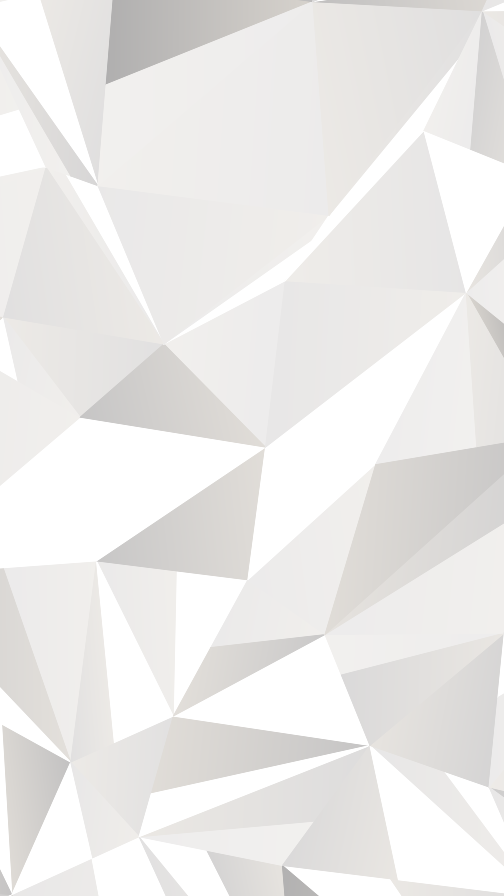
Write a Shadertoy shader that draws this background.

```glsl
// Pale folded-paper mosaic: a slightly turned, jittered lattice is cut into
// triangles, many cut again, and painted in a fixed order so that folds overlap.
// Each facet is pure white or fades sideways from cool grey to warm grey.

const float CELL_SIZE = 0.285;   // lattice step, in canvas widths
const float LATTICE_TURN = 0.14; // radians
const float JITTER = 0.82;       // full range of vertex shift, in cells
const float WHITE_SHARE = 0.28;

float hash(vec2 p, float seed) {
    vec3 q = fract(vec3(p.xy, p.x + seed) * vec3(0.1031, 0.1030, 0.0973));
    q += dot(q, q.yzx + 33.33);
    return fract((q.x + q.y) * q.z);
}

vec2 turn(vec2 p, float angle) {
    float c = cos(angle), s = sin(angle);
    return vec2(c * p.x - s * p.y, s * p.x + c * p.y);
}

vec2 latticeVertex(vec2 id) {
    return id + JITTER * (vec2(hash(id, 1.7), hash(id, 8.3)) - 0.5);
}

float segmentDistance(vec2 p, vec2 a, vec2 b) {
    vec2 ab = b - a;
    return length(p - a - ab * clamp(dot(p - a, ab) / dot(ab, ab), 0.0, 1.0));
}

float cross2(vec2 a, vec2 b) { return a.x * b.y - a.y * b.x; }

// Distance outside the triangle, zero within it; either winding works.
float triangleDistance(vec2 p, vec2 a, vec2 b, vec2 c) {
    float winding = sign(cross2(b - a, c - a));
    vec3 side = winding * vec3(cross2(b - a, p - a),
                               cross2(c - b, p - b),
                               cross2(a - c, p - c));
    if (min(side.x, min(side.y, side.z)) > 0.0) return 0.0;
    return min(segmentDistance(p, a, b),
               min(segmentDistance(p, b, c), segmentDistance(p, c, a)));
}

// Tone 0..1 runs from white through light grey to the darkest facets.
vec3 facetColour(float tone, float along) {
    if (tone < WHITE_SHARE) return vec3(1.0);
    float depth = (tone - WHITE_SHARE) / (1.0 - WHITE_SHARE);
    float shade = 0.930 - 0.25 * pow(depth, 2.4);
    vec3 cool = vec3(shade + 0.002, shade - 0.002, shade - 0.002);
    vec3 warm = mix(vec3(shade), vec3(0.96), 0.55)
              + mix(0.3, 1.0, depth) * vec3(0.004, -0.012, -0.034);
    return mix(cool, warm, along);
}

// Paints one facet; the soft rim lies outside it, so shared edges have no seam.
vec3 paintFacet(vec3 under, vec2 p, vec2 a, vec2 b, vec2 c,
                float tone, float pick, float rim) {
    float cover = 1.0 - smoothstep(0.0, rim, triangleDistance(p, a, b, c));
    if (cover <= 0.0) return under;
    vec2 axis = vec2(1.0, LATTICE_TURN + (fract(pick * 7.0) - 0.5) * 0.5);
    vec3 span = vec3(dot(a, axis), dot(b, axis), dot(c, axis));
    float low = min(span.x, min(span.y, span.z));
    float high = max(span.x, max(span.y, span.z));
    float along = clamp((dot(p, axis) - low) / (high - low), 0.0, 1.0);
    if (pick < 0.3) along = 1.0 - along;
    return mix(under, facetColour(tone, along), cover);
}

// Paints a triangle whole, or as two facets parted by a line from its corner a.
vec3 paintTriangle(vec3 under, vec2 p, vec2 a, vec2 b, vec2 c,
                   vec2 id, float seed, float rim) {
    // Skip points outside the bounding box.
    vec2 low = min(a, min(b, c)) - rim, high = max(a, max(b, c)) + rim;
    if (any(lessThan(p, low)) || any(greaterThan(p, high))) return under;

    float tone = fract(dot(id, vec2(0.7549, 0.5698)) + seed * 0.5
                       + 0.25 * hash(id, seed + 3.1));
    float pick = hash(id, seed + 5.9);

    // Facets stay larger around the middle of the canvas.
    float cutChance = mix(0.2, 0.75, smoothstep(0.7, 2.8, length(id + 0.5)));
    bool isCut = hash(id, seed + 11.3) < cutChance;
    vec2 cut = isCut ? mix(b, c, mix(0.35, 0.65, hash(id, seed + 14.9))) : c;
    vec3 colour = paintFacet(under, p, a, b, cut, tone, pick, rim);
    if (isCut)
        colour = paintFacet(colour, p, a, cut, c, fract(tone + 0.37),
                            fract(pick + 0.43), rim);
    return colour;
}

void mainImage(out vec4 fragColor, in vec2 fragCoord) {
    float unit = iResolution.x * CELL_SIZE;
    vec2 p = turn((fragCoord - 0.5 * iResolution.xy) / unit, LATTICE_TURN);
    float rim = 1.0 / unit;
    vec3 colour = vec3(1.0);

    // Jitter stays below half a cell, so only the nearest four cells can reach
    // a point. Row by row, overlapping facets stack the same way everywhere.
    vec2 nearest = floor(p - 0.5);
    for (int i = 0; i < 4; i++) {
        vec2 id = nearest + vec2(i % 2, i / 2);
        vec2 a = latticeVertex(id);
        vec2 b = latticeVertex(id + vec2(1.0, 0.0));
        vec2 c = latticeVertex(id + vec2(1.0, 1.0));
        vec2 d = latticeVertex(id + vec2(0.0, 1.0));

        // Either diagonal may split the cell.
        bool rising = hash(id, 21.1) < 0.5;
        vec2 start = rising ? a : b, end = rising ? c : d;
        colour = paintTriangle(colour, p, start, rising ? b : c, end, id, 0.0, rim);
        colour = paintTriangle(colour, p, end, rising ? d : a, start, id, 1.0, rim);
    }
    fragColor = vec4(colour, 1.0);
}
```
